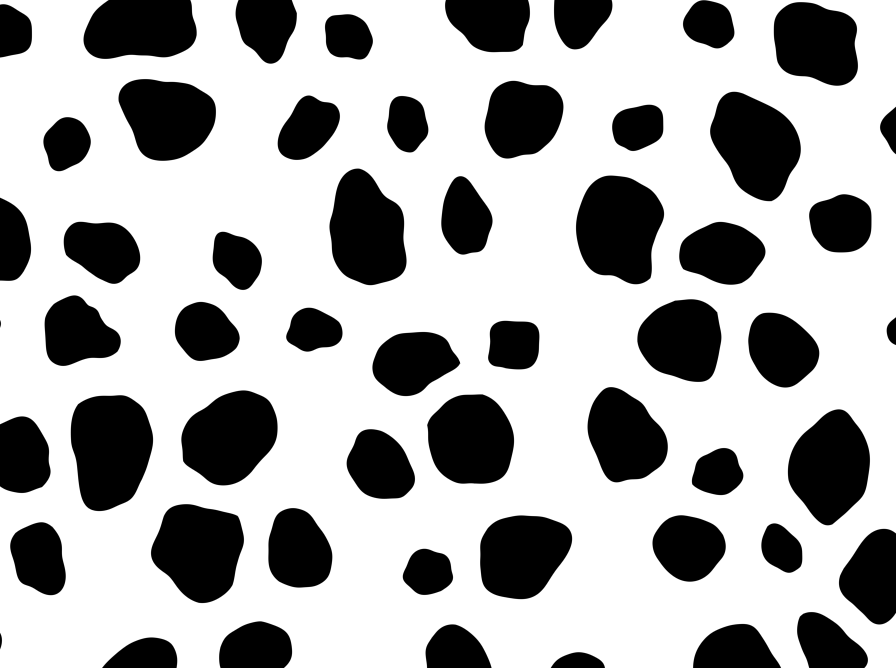
Reproduce this pattern procedurally as a Shadertoy shader.

```glsl
const vec3  HIDE_WHITE = vec3(1.0);
const vec3  SPOT_BLACK = vec3(0.0);
const vec2  SPACING    = vec2(0.18, 0.16);   // column and row pitch, canvas heights
const vec2  JITTER     = vec2(0.085, 0.07);  // full range of centre displacement
const float MIN_RADIUS = 0.033;
const float MAX_RADIUS = 0.077;
const float GAP        = 0.036;              // clear lane kept between spots
const float ROUNDING   = 0.022;              // softness of corners cut by a lane
const float WOBBLE     = 0.9;                // strength of outline harmonics
const float STRETCH    = 0.22;               // largest elongation
const float EDGE       = 0.7;                // half width of the edge, in pixels
const float TAU        = 6.2831853;

float hash(vec2 cell, int salt) {
    ivec2 c = ivec2(cell);
    uint h = uint(c.x) * 73856093u ^ uint(c.y) * 19349663u ^ uint(salt) * 83492791u;
    h = (h ^ (h >> 16)) * 2146121005u;
    h = (h ^ (h >> 15)) * 2221713035u;
    h ^= h >> 16;
    return float(h & 0xFFFFu) / 65536.0;
}

mat2 rotation(float angle) {
    float c = cos(angle), s = sin(angle);
    return mat2(c, s, -s, c);
}

float smoothMin(float a, float b, float k) {
    float h = max(k - abs(a - b), 0.0) / k;
    return min(a, b) - 0.25 * h * h * k;
}

float smoothMax(float a, float b, float k) {
    return -smoothMin(-a, -b, k);
}

// Staggered grid with jittered centres
vec2 spotCentre(vec2 cell) {
    float stagger = 0.5 * mod(cell.y, 2.0);
    vec2 shift = vec2(hash(cell, 1), hash(cell, 2)) - 0.5;
    return (cell + vec2(stagger, 0.0)) * SPACING + shift * JITTER;
}

// Wavy, stretched disc with one blended side lobe
float spotDistance(vec2 p, vec2 cell) {
    // Golden-ratio ranking keeps neighbours different in size
    float rank = fract(dot(cell, vec2(0.618, 0.19)) + 0.25 * hash(cell, 3));
    float radius = mix(MIN_RADIUS, MAX_RADIUS, rank);

    float stretch = 1.0 + STRETCH * hash(cell, 4);
    vec2 q = rotation(TAU * hash(cell, 5)) * (p - spotCentre(cell));
    q *= vec2(stretch, 1.0 / stretch);

    float angle = atan(q.y, q.x + 1e-6);
    float outline = 1.0;
    for (int n = 3; n <= 7; n++) {
        float order = float(n);
        float amplitude = WOBBLE * hash(cell, 10 + n) / (order * order);
        outline += amplitude * cos(order * angle + TAU * hash(cell, 20 + n));
    }
    // Fine ripples on the larger spots
    outline += 0.012 * rank * cos(11.0 * angle + TAU * hash(cell, 6))
             * (0.5 + 0.5 * cos(angle));
    float body = length(q) - radius * outline;

    float lobeAngle = TAU * hash(cell, 7);
    vec2 lobeCentre = radius * mix(0.65, 0.95, hash(cell, 8))
                    * vec2(cos(lobeAngle), sin(lobeAngle));
    float lobe = length(q - lobeCentre) - radius * mix(0.35, 0.55, hash(cell, 9));
    return smoothMin(body, lobe, 0.35 * radius);
}

// Nearest spot, trimmed so that a lane stays open to the second nearest
float hideDistance(vec2 p) {
    float row = round(p.y / SPACING.y);
    float nearest = 10.0, second = 10.0;
    for (int y = -1; y <= 1; y++) {
        float r = row + float(y);
        float column = round(p.x / SPACING.x - 0.5 * mod(r, 2.0));
        for (int x = -1; x <= 1; x++) {
            float d = spotDistance(p, vec2(column + float(x), r));
            second = min(second, max(nearest, d));
            nearest = min(nearest, d);
        }
    }
    float lane = 0.5 * (GAP - (second - nearest));
    return smoothMax(nearest, lane, ROUNDING);
}

void mainImage(out vec4 fragColor, in vec2 fragCoord) {
    float d = hideDistance(fragCoord / iResolution.y);
    float slope = max(length(vec2(dFdx(d), dFdy(d))), 1e-5);
    float hide = smoothstep(-EDGE, EDGE, d / slope);
    fragColor = vec4(mix(SPOT_BLACK, HIDE_WHITE, hide), 1.0);
}
```
